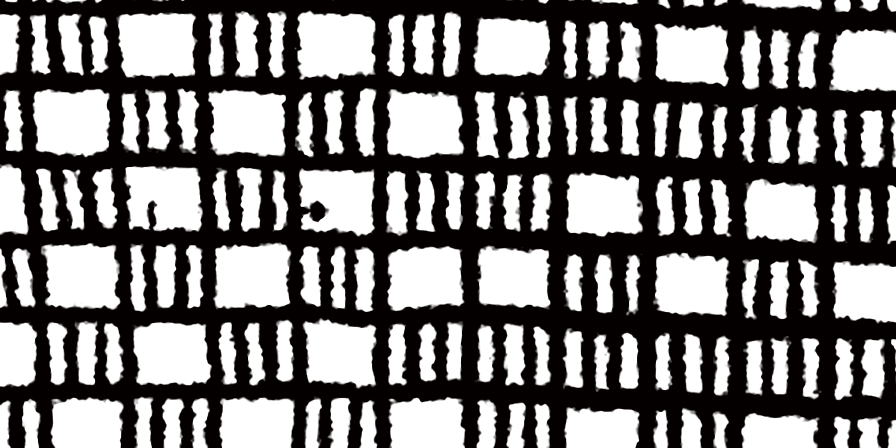
This pattern is drawn by a Shadertoy shader. Its source:

```glsl
float hash(vec2 p) {
    vec3 q = fract(vec3(p.xyx) * 0.1031);
    q += dot(q, q.yzx + 33.33);
    return fract((q.x + q.y) * q.z);
}

float noise(vec2 p) {
    vec2 i = floor(p), f = fract(p);
    f = f * f * (3.0 - 2.0 * f);
    return mix(mix(hash(i), hash(i + vec2(1, 0)), f.x),
               mix(hash(i + vec2(0, 1)), hash(i + vec2(1, 1)), f.x), f.y);
}

float smoothMin(float a, float b, float k) {
    float h = max(k - abs(a - b), 0.0) / k;
    return min(a, b) - h * h * k * 0.25;
}

float capsule(vec2 p, vec2 a, vec2 b, float radius) {
    vec2 pa = p - a, ba = b - a;
    return length(pa - ba * clamp(dot(pa, ba) / dot(ba, ba), 0.0, 1.0)) - radius;
}

// Checkerboard on the left, a three-row cycle on the right
bool isOpen(float column, float row) {
    float phase = mod(row, 3.0);
    if (column < 5.5) return mod(column + row, 2.0) > 0.5;
    return phase < 1.5 && mod(column + phase, 2.0) > 0.5;
}

void mainImage(out vec4 fragColor, in vec2 fragCoord) {
    // Height is one unit, measured downwards from the top
    vec2 p = fragCoord / iResolution.y;
    p.y = 1.0 - p.y;
    float rightSide = smoothstep(0.8, 1.3, p.x);

    // Hand-drawn lean, sag and wobble of the grid
    vec2 bent = p;
    bent.x -= 0.057 * p.y * max(1.0 - p.x / 1.04, 0.0);
    bent.y -= 0.036 * max(p.x - 1.0, 0.0);
    bent += 0.014 * (vec2(noise(p * 6.0), noise(p * 6.0 + 41.0)) - 0.5);

    vec2 pitch = vec2(0.199, 0.172);
    vec2 grid = (bent - vec2(0.052, 0.016)) / pitch;
    vec2 cell = floor(grid) + 1.0;
    vec2 f = fract(grid);

    // Grid bars
    vec2 toBar = (0.5 - abs(f - 0.5)) * pitch;
    toBar -= mix(vec2(0.017, 0.018), vec2(0.02, 0.024), rightSide);
    float ink = smoothMin(toBar.x, toBar.y, 0.014);

    // Two uneven uprights in each closed cell
    if (!isOpen(cell.x, cell.y)) {
        for (float i = 1.0; i < 3.0; i++) {
            vec2 seed = cell * vec2(7.0, 13.0) + i * 31.0;
            float center = i / 3.0 + 0.07 * (hash(seed) - 0.5)
                         + 0.06 * (hash(seed + 5.0) - 0.5) * (f.y - 0.5);
            float halfWidth = 0.0155 + 0.006 * (hash(seed + 9.0) - 0.5);
            ink = smoothMin(ink, abs(f.x - center) * pitch.x - halfWidth, 0.008);
        }
    }

    // Ink blot and short spur
    ink = min(ink, capsule(p, vec2(0.707, 0.469), vec2(0.712, 0.471), 0.019));
    ink = min(ink, capsule(p, vec2(0.67, 0.47), vec2(0.71, 0.47), 0.008));
    ink = min(ink, capsule(p, vec2(0.338, 0.46), vec2(0.34, 0.52), 0.008));

    // Ragged edges
    ink += 0.011 * (noise(p * 55.0) - 0.5) + 0.007 * (noise(p * 120.0 + 17.0) - 0.5);

    float paper = smoothstep(-0.003, 0.003, ink);
    fragColor = vec4(mix(vec3(0.02, 0.0, 0.0), vec3(1.0), paper), 1.0);
}
```
